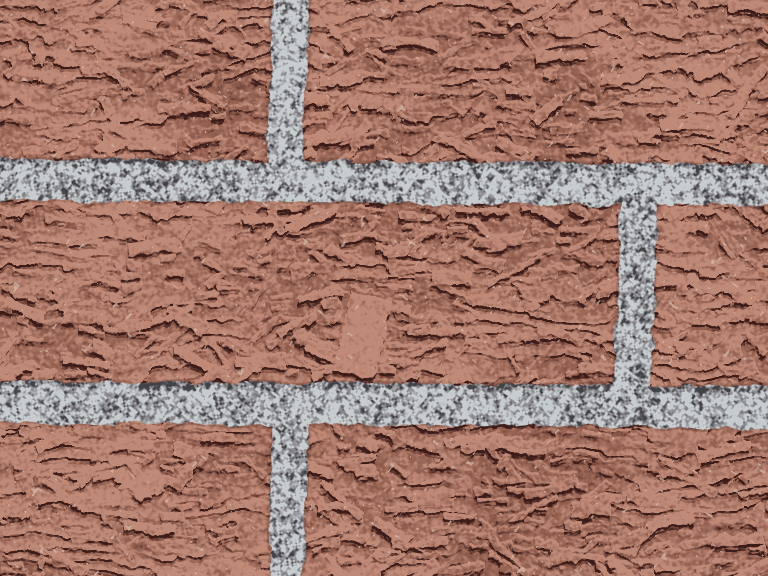
A Shadertoy shader for this texture:

```glsl
// Rough clay bricks in running bond with sandy grey mortar.
// A height field of shingled ledges and torn flakes is lit from above;
// noise frays the brick outlines. All lengths are in canvas heights.

const float COURSE = 0.386;         // course height, bed centre to bed centre
const float BRICK_LENGTH = 1.208;   // joint centre to joint centre
const float BED_Y = 0.302;          // centre of the lower bed
const float JOINT_X = 0.5;          // joint centre in odd courses
const float BED_HALF = 0.036;
const float JOINT_HALF = 0.029;
const float TILT = 0.007;           // slope of the courses
const float FRAY = 0.016;           // raggedness of brick outlines
const float LEDGES = 27.0;          // clay ledges per canvas height
const vec2 FLAKE_CELL = vec2(0.095, 0.032);
const vec2 SLAB_CENTER = vec2(0.63, 0.418);
const vec2 SLAB_HALF = vec2(0.036, 0.070);
const float SLAB_ANGLE = -0.22;

const vec3 CLAY_LIGHT = vec3(0.75, 0.54, 0.47);
const vec3 CLAY_MID = vec3(0.57, 0.37, 0.31);
const vec3 CLAY_DARK = vec3(0.23, 0.11, 0.10);
const vec3 CLAY_GRIT = vec3(0.84, 0.73, 0.67);
const vec3 MORTAR_LIGHT = vec3(0.78, 0.80, 0.81);
const vec3 MORTAR_MID = vec3(0.57, 0.57, 0.59);
const vec3 MORTAR_DARK = vec3(0.26, 0.26, 0.28);

vec3 hash3(vec2 p) {
    vec3 q = fract(p.xyx * vec3(0.1031, 0.1030, 0.0973));
    q += dot(q, q.yxz + 33.33);
    return fract((q.xxy + q.yzz) * q.zyx);
}

float noise(vec2 p) {
    vec2 i = floor(p), f = fract(p);
    f = f * f * (3.0 - 2.0 * f);
    float low = mix(hash3(i).x, hash3(i + vec2(1, 0)).x, f.x);
    float high = mix(hash3(i + vec2(0, 1)).x, hash3(i + vec2(1, 1)).x, f.x);
    return mix(low, high, f.y);
}

float fbm(vec2 p) {
    float sum = 0.0, amp = 0.53;
    for (int i = 0; i < 4; i++) {
        sum += amp * noise(p);
        p = mat2(1.6, 0.5, -0.5, 1.6) * p * 1.2 + 7.3;
        amp *= 0.5;
    }
    return sum;
}

// Sand grain on a turned lattice, centred on zero.
float grain(vec2 p, float frequency) {
    return noise(mat2(0.8, 0.6, -0.6, 0.8) * p * frequency + 60.0) - 0.5;
}

float boxDistance(vec2 p, vec2 halfSize, float angle) {
    float c = cos(angle), s = sin(angle);
    vec2 q = abs(vec2(c * p.x + s * p.y, c * p.y - s * p.x)) - halfSize;
    return length(max(q, 0.0)) + min(max(q.x, q.y), 0.0);
}

// Signed distance to the mortar: positive inside a brick.
float brickDistance(vec2 p) {
    float v = (p.y + TILT * p.x - BED_Y) / COURSE;
    float row = floor(v);
    float bed = abs(v - floor(v + 0.5)) * COURSE - BED_HALF;
    float joint = JOINT_X + 0.5 * BRICK_LENGTH * (1.0 - mod(row, 2.0));
    float lean = 0.015 * (fract(v) - 0.5);
    float x = mod(p.x - joint - lean + 0.5 * BRICK_LENGTH, BRICK_LENGTH);
    float jointHalf = JOINT_HALF + 0.006 * hash3(vec2(row + 20.0, 4.0)).x;
    float side = abs(x - 0.5 * BRICK_LENGTH) - jointHalf;
    return min(bed, side) + FRAY * (fbm(p * 42.0) - 0.5);
}

// Highest of the torn, mostly level flakes covering p.
float flakeHeight(vec2 p, float scale, float ragged) {
    vec2 cell = floor(p / (FLAKE_CELL * scale));
    float h = 0.0;
    for (int j = -2; j <= 2; j++)
    for (int i = -1; i <= 1; i++) {
        vec2 id = cell + vec2(i, j);
        vec3 place = hash3(id + 50.0), form = hash3(id + 141.7);
        vec2 offset = p / scale - (id + place.xy) * FLAKE_CELL;
        float turn = 2.0 * place.z - 1.0;
        vec2 size = vec2(mix(0.012, 0.055, form.x), mix(0.004, 0.012, form.y));
        float d = scale * boxDistance(offset, size, turn * turn * turn) + 0.016 * ragged;
        float level = mix(0.1, 1.0, form.z) + 0.4 * ragged;
        h = max(h, level * smoothstep(0.002, -0.002, d));
    }
    return h;
}

float clayHeight(vec2 p) {
    float ragged = fbm(p * 70.0) - 0.5;
    float ledge = fract(p.y * LEDGES + 5.0 * fbm(p * vec2(5.0, 11.0)) + 0.5 * ragged);
    float broken = smoothstep(0.25, 0.65, noise(p * vec2(8.0, 17.0)));
    float h = 0.75 * broken * smoothstep(0.0, 0.07, ledge) * (1.0 - ledge);
    vec2 q = p + 0.018 * (vec2(noise(p * 14.0), noise(p * 14.0 + 40.0)) - 0.5);
    h = max(h, flakeHeight(q, 1.0, ragged));
    h = max(h, 0.75 * flakeHeight(q + 3.7, 0.55, ragged));
    float slab = boxDistance(p - SLAB_CENTER, SLAB_HALF, SLAB_ANGLE) + 0.010 * ragged;
    h *= mix(0.3, 1.0, smoothstep(0.0, 0.012, slab));
    h = mix(h, 0.9, smoothstep(0.002, -0.002, slab));
    return h + 0.35 * ragged + 0.25 * fbm(p * vec2(20.0, 45.0));
}

vec3 ramp(vec3 dark, vec3 mid, vec3 light, float tone) {
    vec3 lower = mix(dark, mid, smoothstep(0.0, 0.45, tone));
    return mix(lower, light, smoothstep(0.40, 0.80, tone));
}

vec3 clayColor(vec2 p, float edge) {
    float h = clayHeight(p);
    float slope = h - clayHeight(p + vec2(0.001, 0.004));
    float overhang = clayHeight(p + vec2(0.002, 0.010)) - h;
    float tone = 0.52 + 0.24 * h + 0.40 * (fbm(p * 5.0) - 0.5);
    tone += 0.60 * clamp(slope, -0.8, 0.35) - 0.34 * smoothstep(0.12, 0.7, overhang);
    tone += 0.34 * grain(p, 200.0) - 0.22 * smoothstep(0.007, 0.0, edge);
    vec3 color = ramp(CLAY_DARK, CLAY_MID, CLAY_LIGHT, tone);
    return mix(color, CLAY_GRIT, 0.7 * smoothstep(0.40, 0.46, grain(p + 5.0, 130.0)));
}

vec3 mortarColor(vec2 p) {
    float shade = smoothstep(-0.004, 0.008, brickDistance(p + vec2(0.0, 0.012)));
    float sand = 0.9 * grain(p, 260.0) + 0.8 * grain(p + 2.0, 130.0);
    float tone = 0.61 + sand + 0.4 * (fbm(p * 18.0) - 0.5) - 0.30 * shade;
    return ramp(MORTAR_DARK, MORTAR_MID, MORTAR_LIGHT, tone);
}

void mainImage(out vec4 fragColor, in vec2 fragCoord) {
    vec2 p = fragCoord / iResolution.y;
    float aa = 1.0 / iResolution.y, edge = brickDistance(p);
    vec3 color = mix(mortarColor(p), clayColor(p, edge), smoothstep(-aa, aa, edge));
    fragColor = vec4(color, 1.0);
}
```
